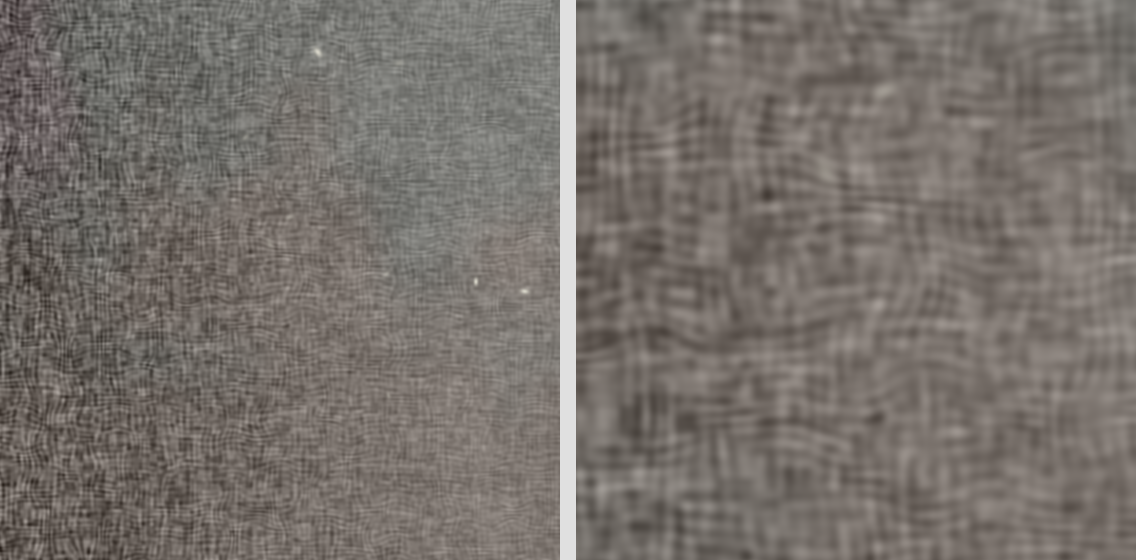
Left: the whole. Right: its middle third, enlarged.
This texture is drawn by a Shadertoy shader. Its source:

```glsl
// Worn grey-brown woven cloth, coarse and dark at left, smooth and pale at right.

const float TAU = 6.2831853;
const vec3 WARM_TINT = vec3(0.028, -0.003, -0.026);
const vec3 COOL_TINT = vec3(0.002, 0.004, -0.012);
const vec3 MAUVE_TINT = vec3(0.024, -0.010, -0.010);
const vec3 LINT_COLOR = vec3(0.86, 0.85, 0.80);
const int LINT_COUNT = 9;

// Integer hash of a lattice cell, 0 to 1
float hash(ivec2 cell, int seed) {
    uint h = uint(cell.x) * 1597334677u ^ uint(cell.y) * 3812015801u ^ uint(seed) * 2654435769u;
    h = (h ^ (h >> 15)) * 2246822519u;
    h = (h ^ (h >> 13)) * 3266489917u;
    h ^= h >> 16;
    return float(h >> 8) / 16777216.0;
}

// Smooth value noise centred on zero, -0.5 to 0.5
float noise(vec2 p, int seed) {
    ivec2 cell = ivec2(floor(p));
    vec2 f = fract(p);
    vec2 w = f * f * (3.0 - 2.0 * f);
    float low = mix(hash(cell, seed), hash(cell + ivec2(1, 0), seed), w.x);
    float high = mix(hash(cell + ivec2(0, 1), seed), hash(cell + ivec2(1, 1), seed), w.x);
    return mix(low, high, w.y) - 0.5;
}

// Uneven yarns running along the y axis of p
float yarns(vec2 p, float count, int seed) {
    float wobble = 1.6 * noise(p * vec2(30.0, 24.0), seed);
    float ridge = cos(TAU * (p.x * count + wobble));
    float fullness = 0.5 + noise(p * vec2(55.0, 45.0), seed + 1);
    float fibre = noise(p * vec2(1.65, 0.65) * count, seed + 2);
    float streak = noise(p * vec2(count, 7.0), seed + 3);
    return 0.9 * fibre + 0.28 * ridge * fullness + 0.22 * streak;
}

// Soft oval fleck of lint
float fleck(vec2 p, vec2 center, float angle, vec2 radius) {
    vec2 d = p - center;
    float c = cos(angle);
    float s = sin(angle);
    vec2 q = vec2(c * d.x + s * d.y, c * d.y - s * d.x) / radius;
    return exp(-dot(q, q));
}

// Chroma offset: cool toward the top, mauve at the upper left
vec3 clothTint(vec2 p) {
    float patches = noise(p * 5.0 + 2.3, 20) + 0.5 * noise(p * 11.0, 21);
    float cool = smoothstep(0.45, 0.95, p.y + 0.15 * p.x + 0.5 * patches);
    float mauve = smoothstep(0.5, 0.8, p.y) * (1.0 - smoothstep(0.08, 0.2, p.x + 0.1 * patches));
    return mix(mix(WARM_TINT, COOL_TINT, cool), MAUVE_TINT, mauve);
}

void mainImage(out vec4 fragColor, in vec2 fragCoord) {
    vec2 p = fragCoord / iResolution.xy;

    // Broad light falling from the right
    float light = smoothstep(-0.2, 0.95, p.x + 0.12 * (p.y - 0.5));
    float value = 0.364 + 0.115 * light + 0.015 * p.x * p.y;
    value += 0.03 * noise(p * 6.0, 30) + 0.025 * noise(p * 19.0, 31);

    // Warp dominates at left, weft at right
    float warp = yarns(p, 92.0, 1);
    float weft = yarns(p.yx, 96.0, 8);
    float grain = noise(p * 140.0, 15);
    float weave = mix(1.15, 0.75, light) * warp + mix(0.75, 1.05, light) * weft + 0.5 * grain;
    value += mix(0.23, 0.095, light) * weave;

    vec3 color = vec3(value) + clothTint(p);

    // Scattered lint, a few flecks bright and most faint
    for (int i = 0; i < LINT_COUNT; i++) {
        vec2 center = vec2(hash(ivec2(i, 0), 40), hash(ivec2(i, 1), 40));
        float angle = TAU * hash(ivec2(i, 2), 40);
        float size = mix(0.6, 1.0, hash(ivec2(i, 3), 40));
        float strength = i < 3 ? 0.95 : 0.35;
        float cover = fleck(p, center, angle, size * vec2(0.010, 0.006));
        color = mix(color, LINT_COLOR, strength * cover);
    }

    fragColor = vec4(clamp(color, 0.0, 1.0), 1.0);
}
```
